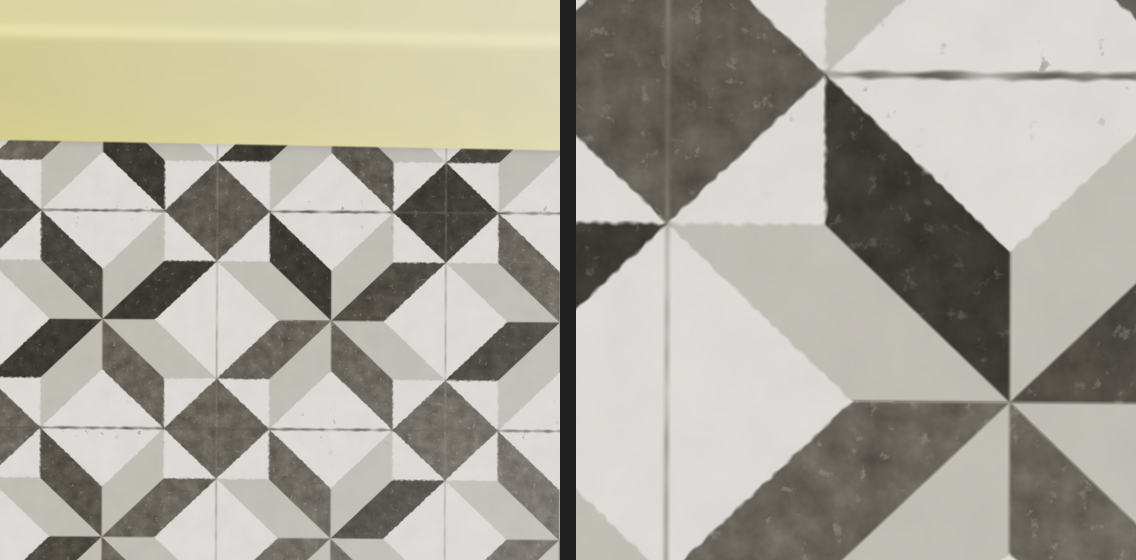
Left: the whole. Right: its middle third, enlarged.
A WebGL 2 fragment shader for this pattern:

```glsl
#version 300 es
precision highp float;
// Worn cement tiles with an eight-armed pinwheel star, below a pale yellow band.
// Each tile is folded into one quadrant, where a few half-planes cut out its
// pieces; hashes vary the ink per piece and gradient noise adds the wear.
uniform vec2 u_resolution;
out vec4 fragColor;

const vec2 PERIOD = vec2(0.4085, 0.3887);
const vec2 STAR_CENTRE = vec2(0.183, 0.4277);
const float NODE = 0.54; // bend of the arms, in half tiles

const vec3 WHITE = vec3(0.865, 0.855, 0.84);
const vec3 PALE_GREY = vec3(0.755, 0.742, 0.712);
const vec3 DARK = vec3(0.41, 0.39, 0.355);
const vec3 DARKEST = vec3(0.22, 0.21, 0.185);
const vec3 WORN_INK = vec3(0.56, 0.54, 0.51);
const vec3 GROUT = vec3(0.47, 0.45, 0.41);

float hash(vec2 p) {
  vec3 h = fract(vec3(p.xyx) * vec3(0.1031, 0.1030, 0.0973));
  h += dot(h, h.yzx + 33.33);
  return fract((h.x + h.y) * h.z);
}

vec2 gradient(vec2 cell) {
  float angle = 6.28318 * hash(cell);
  return vec2(cos(angle), sin(angle));
}

// Gradient noise, about -0.7 to 0.7.
float noise(vec2 p) {
  vec2 i = floor(p), f = fract(p);
  vec2 u = f * f * f * (f * (f * 6.0 - 15.0) + 10.0);
  vec2 e = vec2(0.0, 1.0);
  float low = mix(dot(gradient(i), f), dot(gradient(i + e.yx), f - e.yx), u.x);
  float high = mix(dot(gradient(i + e.xy), f - e.xy), dot(gradient(i + e.yy), f - e.yy), u.x);
  return mix(low, high, u.y);
}

float fbm(vec2 p) {
  float sum = 0.0, amplitude = 1.0;
  for (int i = 0; i < 4; i++) {
    sum += amplitude * noise(p);
    p = p * 2.03 + 17.0;
    amplitude *= 0.55;
  }
  return sum;
}

float edge(float d, float blur) {
  return smoothstep(-blur, blur, d);
}

// Dark ink of one piece: uneven depth, cloudy grain and pale flecks.
vec3 darkInk(vec2 uv, vec2 piece, float depthBias) {
  float depth = smoothstep(0.45, 1.0, hash(piece + 41.0) + depthBias);
  vec3 ink = mix(DARK, DARKEST, depth * 0.9);
  ink *= 1.0 + 0.22 * fbm(uv * 42.0);
  float flecks = smoothstep(0.28, 0.75, fbm(uv * 95.0 + 8.0));
  return mix(ink, WORN_INK, flecks * (0.6 - 0.3 * depth));
}

vec3 tileFloor(vec2 uv, float pixel) {
  // Slight tilt of the rows, then tile index and position in half tiles.
  vec2 p = uv - STAR_CENTRE;
  p += vec2(-0.004 * p.y, 0.0075 * (uv.x - 0.52));
  vec2 tile = floor(p / PERIOD + 0.5);
  p = 2.0 * (p / PERIOD - tile);
  vec2 q = abs(p);
  vec2 piece = tile * 2.0 + sign(p);
  float blur = 0.007 + 3.5 * pixel;
  float ragged = 0.012 * noise(uv * 150.0);

  // Eight arms, dark and pale by turns.
  float upright = edge(q.y - q.x, blur);
  float sameSign = edge(p.x * p.y / max(max(q.x, q.y), 0.001), blur);
  float isDark = mix(sameSign, 1.0 - sameSign, upright);
  float bias = 0.22 * (uv.y - uv.x * 0.6) - 0.08;
  float deepPiece = 1.0 - step(0.1, distance(piece, vec2(1.0)));
  vec2 armPiece = piece + step(q.x, q.y) * 50.0;
  vec3 armInk = darkInk(uv, armPiece, bias + deepPiece);
  vec3 color = mix(PALE_GREY, armInk, isDark);

  // White squares and triangles, then the dark diamond on each tile corner.
  float square = edge(abs(q.x - q.y) - (1.0 - NODE) + ragged, blur);
  float triangle = edge(min(q.x, q.y) - NODE + ragged, blur);
  color = mix(color, WHITE, max(square, triangle));
  float corner = edge(q.x + q.y - 1.0 - NODE + ragged, blur);
  color = mix(color, darkInk(uv, piece + 113.0, bias), corner);

  // Grout, broken up along its length, with chips beside the rows.
  vec2 gap = 1.0 - q;
  float broken = 0.65 + 0.6 * noise(uv * 38.0);
  float column = 1.0 - edge(gap.x - 0.007, blur);
  float row = 1.0 - edge(gap.y - 0.010 - 0.012 * noise(uv * 70.0), blur);
  color = mix(color, GROUT * 1.15, column * broken * 0.75);
  color = mix(color, GROUT * 0.8, row * clamp(broken, 0.0, 1.0));
  float chips = smoothstep(0.5, 0.75, fbm(uv * 55.0 + 3.0)) * exp(-gap.y * 9.0);
  color = mix(color, GROUT, chips * 0.6);

  // Faint mottling, and a cool sheen at the lower right.
  color *= 1.0 + 0.018 * fbm(uv * 24.0);
  float sheen = smoothstep(0.3, 1.1, uv.x - uv.y + 0.2);
  return mix(color, vec3(0.86, 0.86, 0.87), 0.17 * sheen);
}

vec3 yellowBand(vec2 uv, float ledge, float foot) {
  vec3 lower = mix(vec3(0.82, 0.79, 0.58), vec3(0.865, 0.84, 0.72), uv.x);
  vec3 upper = mix(vec3(0.855, 0.83, 0.63), vec3(0.865, 0.85, 0.73), uv.x);
  vec3 color = mix(lower, upper, smoothstep(-0.008, 0.010, uv.y - ledge));
  float glow = exp(-pow((uv.y - ledge - 0.012) / 0.014, 2.0));
  color += glow * vec3(0.045, 0.045, 0.035);
  color += exp(-(uv.y - foot) * 28.0) * vec3(0.02, 0.02, -0.03);
  return color * (1.0 + 0.008 * fbm(uv * 9.0));
}

void main() {
  vec2 uv = gl_FragCoord.xy / u_resolution;
  float pixel = 1.0 / min(u_resolution.x, u_resolution.y);
  float ledge = 0.934 - 0.019 * uv.x;
  float foot = 0.750 - 0.019 * uv.x;
  vec3 color = tileFloor(uv, pixel);
  color *= 1.0 - 0.10 * exp(-max(foot - uv.y, 0.0) * 150.0);
  float band = edge(uv.y - foot, 0.0015 + 0.7 * pixel);
  color = mix(color, yellowBand(uv, ledge, max(foot - uv.y, 0.0) + foot), band);
  fragColor = vec4(clamp(color, 0.0, 1.0), 1.0);
}
```
